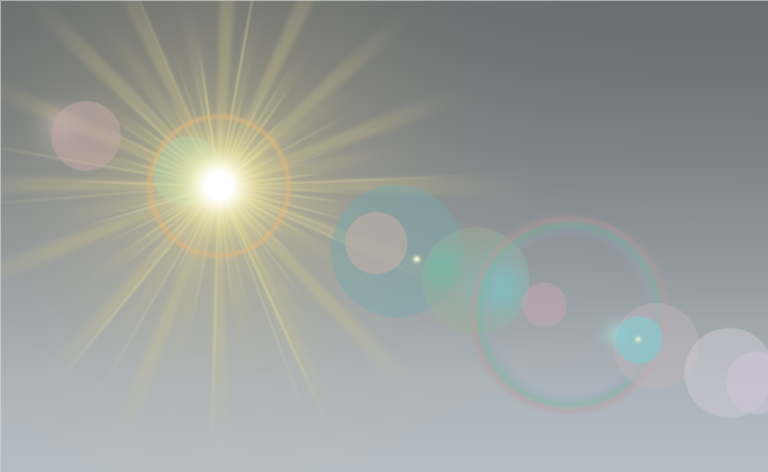
A Shadertoy shader for this background:

```glsl
float hash(float n) {
    n = fract(n * 0.1031);
    n *= n + 33.33;
    return fract(n * (n + n));
}

// Soft-edged disc coverage
float disc(vec2 p, vec2 center, float radius) {
    float edge = 1.0 / iResolution.y;
    return 1.0 - smoothstep(-edge, edge, length(p - center) - radius);
}

// Round glow with a gaussian falloff
float glow(vec2 p, vec2 center, float size) {
    vec2 q = (p - center) / size;
    return exp(-dot(q, q));
}

// Gaussian ring profile
float ring(float r, float radius, float width) {
    float d = (r - radius) / width;
    return exp(-d * d);
}

// Tapered ray leaving the origin; spread widens it with distance
float ray(vec2 q, float angle, float reach, float width, float spread) {
    vec2 dir = vec2(cos(angle), sin(angle));
    float along = dot(q, dir);
    float across = abs(q.x * dir.y - q.y * dir.x);
    float halfWidth = width + spread * max(along, 0.0);
    float body = 1.0 - smoothstep(halfWidth * 0.2, halfWidth, across);
    return body * smoothstep(0.0, 0.03, along) * (1.0 - smoothstep(reach * 0.45, reach, along));
}

void mainImage(out vec4 fragColor, in vec2 fragCoord) {
    vec2 p = fragCoord / iResolution.y;
    float width = iResolution.x / iResolution.y;
    vec2 sun = vec2(0.464, 0.606);
    vec2 q = p - sun;
    float r = length(q);

    // Grey sky
    vec3 col = mix(vec3(0.715, 0.75, 0.78), vec3(0.41, 0.425, 0.43), smoothstep(-0.15, 1.1, p.y));
    col = mix(col, vec3(0.71, 0.745, 0.775), 0.35 * (1.0 - smoothstep(0.0, 0.4, p.y)));

    // Warm haze around the sun
    vec3 warm = vec3(0.96, 0.91, 0.63);
    col = mix(col, vec3(0.80, 0.74, 0.58), 0.32 * exp(-r * r / 0.16));
    col = mix(col, warm, 0.5 * exp(-r / 0.13));

    // Broad soft beams
    float beams = 0.0;
    for (int i = 0; i < 32; i++) {
        float n = float(i);
        float major = mod(n + 1.0, 2.0);
        float angle = n * 0.19635 - 1.5708 + 0.13 * (hash(n + 7.0) - 0.5) * step(0.5, n);
        float reach = mix(0.36, 0.56, major) + 0.12 * hash(n + 31.0);
        beams += ray(q, angle, reach, 0.009, 0.045) * mix(0.14, 0.27, major);
    }
    col = mix(col, vec3(0.84, 0.79, 0.55), min(beams, 0.65));

    // Fine streaks
    float streaks = 0.0;
    for (int i = 0; i < 64; i++) {
        float n = float(i);
        float angle = (n + 0.8 * hash(n + 3.0)) * 0.098175;
        float chance = hash(n + 91.0);
        float reach = 0.17 + 0.22 * chance + 0.22 * step(0.85, chance);
        streaks += ray(q, angle, reach, 0.0042, 0.003) * (0.14 + 0.26 * hash(n + 53.0));
    }
    col = mix(col, vec3(0.88, 0.86, 0.65), min(streaks, 0.6));

    // Sun halo and white core
    col = mix(col, vec3(0.66, 0.83, 0.70), 0.4 * disc(p, vec2(0.398, 0.636), 0.075));
    col = mix(col, vec3(0.89, 0.70, 0.47), 0.55 * ring(r, 0.147, 0.006));
    col = mix(col, vec3(0.97, 0.94, 0.62), 0.85 * exp(-r * r / 0.009));
    col = mix(col, vec3(1.0), min(1.0, 1.35 * exp(-r * r / 0.0026)));

    // Flare discs left of the sun
    col = mix(col, vec3(0.80, 0.74, 0.72), 0.5 * glow(p, vec2(0.127, 0.733), 0.042));
    col = mix(col, vec3(0.78, 0.67, 0.66), 0.5 * disc(p, vec2(0.182, 0.712), 0.074));

    // Large teal disc with its pink companion
    col = mix(col, vec3(0.47, 0.66, 0.68), 0.45 * disc(p, vec2(0.841, 0.468), 0.140));
    col = mix(col, vec3(0.78, 0.68, 0.65), 0.58 * disc(p, vec2(0.797, 0.485), 0.066));

    // Green disc holding two bright spots
    float green = disc(p, vec2(1.008, 0.405), 0.114);
    col = mix(col, vec3(0.62, 0.70, 0.60), 0.38 * green);
    col = mix(col, vec3(0.43, 0.74, 0.65), 0.6 * green * glow(p, vec2(0.936, 0.432), 0.042));
    col = mix(col, vec3(0.48, 0.76, 0.79), 0.7 * green * glow(p, vec2(1.059, 0.392), 0.060));

    // Iridescent ring
    float arc = length(p - vec2(1.206, 0.333));
    col = mix(col, vec3(0.76, 0.59, 0.60), 0.38 * ring(arc, 0.203, 0.008));
    col = mix(col, vec3(0.48, 0.71, 0.63), 0.45 * ring(arc, 0.190, 0.009));
    col = mix(col, vec3(0.60, 0.65, 0.74), 0.25 * ring(arc, 0.176, 0.008));

    // Flare discs trailing to the right
    col = mix(col, vec3(0.77, 0.65, 0.69), 0.55 * disc(p, vec2(1.153, 0.354), 0.047));
    col = mix(col, vec3(0.76, 0.71, 0.74), 0.45 * disc(p, vec2(1.390, 0.267), 0.091));
    col = mix(col, vec3(0.66, 0.86, 0.84), 0.6 * glow(p, vec2(1.307, 0.292), 0.025));
    col = mix(col, vec3(0.53, 0.79, 0.81), 0.7 * disc(p, vec2(1.354, 0.280), 0.050));
    col = mix(col, vec3(0.81, 0.79, 0.83), 0.5 * disc(p, vec2(1.545, 0.210), 0.095));
    col = mix(col, vec3(0.82, 0.78, 0.85), 0.5 * disc(p, vec2(1.604, 0.189), 0.066));

    // Small sparks
    float sparks = glow(p, vec2(0.883, 0.451), 0.007) + 0.8 * glow(p, vec2(1.352, 0.281), 0.006);
    col = mix(col, vec3(0.97, 0.96, 0.82), min(sparks, 1.0));

    // Thin pale border on the left and top
    float border = min(p.x, 1.0 - p.y);
    col = mix(col, vec3(0.85), 0.6 * (1.0 - smoothstep(0.001, 0.0035, border)) * step(p.x, width));

    fragColor = vec4(col, 1.0);
}
```
